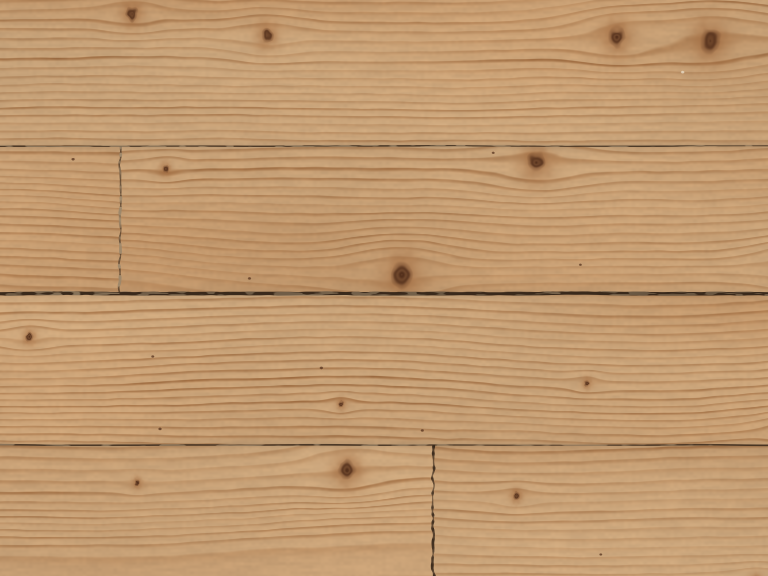
This texture is drawn by a Shadertoy shader. Its source:

```glsl
// Four rows of pine floorboards with thin seams, butt joints and knots.
// Growth rings are a warped sawtooth across each board, pushed aside by
// hashed knots; noise adds fibre, worn seam filler and small specks.

const vec3 EARLYWOOD = vec3(0.80, 0.655, 0.49);
const vec3 MIDWOOD   = vec3(0.745, 0.565, 0.39);
const vec3 LATEWOOD  = vec3(0.61, 0.41, 0.24);
const vec3 KNOT_HALO = vec3(0.62, 0.40, 0.23);
const vec3 KNOT_CORE = vec3(0.33, 0.19, 0.11);
const vec3 GAP       = vec3(0.20, 0.14, 0.09);
const vec3 FILLER    = vec3(0.61, 0.53, 0.42);
const float BOARD_HEIGHT = 0.2596;
const float KNOT_CELL = 0.38;

struct Knots { float push; float core; float halo; };

float hash(vec2 p) {
    vec3 q = fract(p.xyx * 0.1031);
    q += dot(q, q.yzx + 33.33);
    return fract((q.x + q.y) * q.z);
}

float noise(vec2 p) {
    vec2 i = floor(p), f = fract(p);
    f = f * f * (3.0 - 2.0 * f);
    return mix(mix(hash(i), hash(i + vec2(1, 0)), f.x),
               mix(hash(i + vec2(0, 1)), hash(i + vec2(1, 1)), f.x), f.y);
}

// Height of the seam above a row, with a slight drift in the middle
float seamHeight(float row) {
    return 0.2274 + BOARD_HEIGHT * row + 0.0035 * row * (2.0 - row);
}

float jointPosition(float row) {
    return 0.752 - 0.272 * row;
}

// Line coverage; strokes thinner than a pixel fade instead of widening
float stroke(float dist, float halfWidth, float pixel) {
    float edge = clamp((halfWidth - abs(dist)) / pixel + 0.5, 0.0, 1.0);
    return min(edge, 2.0 * halfWidth / pixel);
}

// One jittered knot per cell along a row
Knots gatherKnots(vec2 p, float row) {
    Knots k = Knots(0.0, 0.0, 0.0);
    for (float i = -1.0; i <= 1.0; i++) {
        vec2 cell = vec2(floor(p.x / KNOT_CELL) + i + 17.0, row * 7.0 + 5.0);
        vec2 jitter = vec2(hash(cell), hash(cell + 31.7));
        float size = hash(cell + 73.1);
        float radius = mix(0.007, 0.029, size * size);
        vec2 center = vec2((cell.x - 17.0 + mix(0.1, 0.9, jitter.x)) * KNOT_CELL,
                           seamHeight(row - 1.0) + BOARD_HEIGHT * mix(0.05, 0.95, jitter.y));
        vec2 d = p - center;
        float flow = dot(d * vec2(0.6, 1.0), d * vec2(0.6, 1.0)) / (radius * radius);
        k.push += 0.75 * d.y * exp(-flow / 6.0);
        float rough = 0.35 * (noise(d / radius * 2.0 + cell * 9.0) - 0.5);
        float r = length(d * vec2(1.1, 0.9)) / radius + rough;
        float rings = 0.86 + 0.14 * cos(r * 17.0);
        k.core = max(k.core, (1.0 - smoothstep(0.2, 0.85, r)) * rings);
        k.halo = max(k.halo, exp(-r * r * 0.6));
    }
    return k;
}

// Wood of one board: soft ring shading, thin latewood lines and fibres
vec3 boardColor(vec2 p, float row, float board) {
    Knots knots = gatherKnots(p, row);
    vec2 q = p + vec2(board * 13.7, board * 5.3);
    float y = p.y - knots.push;
    y += 0.045 * noise(vec2(q.x * 1.8, q.y * 3.5));
    y += 0.005 * noise(q * vec2(7.0, 20.0));
    y += 0.0016 * noise(q * vec2(32.0, 60.0));
    float density = mix(54.0, 72.0, hash(vec2(board, 4.0)));
    float phase = y * density + 3.2 * noise(vec2(y * 11.0, board));
    float f = fract(phase);
    float fall = 1.0 - smoothstep(0.84, 1.0, f);
    float shade = smoothstep(0.1, 0.84, f) * fall;
    float line = smoothstep(0.5, 0.84, f) * fall;
    float strength = mix(0.2, 1.0, hash(vec2(floor(phase), board + 9.0)));
    strength *= mix(0.35, 1.1, noise(q * vec2(3.5, 12.0)));
    strength *= mix(0.75, 1.15, noise(q * vec2(40.0, 90.0)));

    float tone = 0.3 * shade + 0.75 * noise(q * vec2(1.6, 8.0)) - 0.1;
    vec3 color = mix(EARLYWOOD, MIDWOOD, clamp(tone, 0.0, 1.0));
    color = mix(color, LATEWOOD, clamp(0.85 * line * strength, 0.0, 1.0));
    color *= 1.0 + 0.045 * (noise(q * vec2(30.0, 190.0)) - 0.5);
    color *= 1.0 + 0.03 * (noise(q * vec2(150.0, 180.0)) - 0.5);
    color *= 1.0 + 0.05 * (noise(q * vec2(2.5, 3.0)) - 0.5);
    color = mix(color, KNOT_HALO, 0.65 * knots.halo);
    return mix(color, KNOT_CORE, knots.core);
}

// Sparse dark pits and a few pale chips
vec3 addSpecks(vec3 color, vec2 p, float pixel) {
    vec2 cell = floor(p / 0.16);
    vec2 center = (cell + 0.2 + 0.6 * vec2(hash(cell + 3.1), hash(cell + 8.6))) * 0.16;
    float kind = hash(cell + 44.0);
    float spot = stroke(length((p - center) * vec2(0.8, 1.0)), 0.0024 * kind, pixel);
    vec3 tint = kind > 0.93 ? vec3(0.92, 0.88, 0.80) : KNOT_CORE;
    return mix(color, tint, 0.75 * spot * step(0.76, kind));
}

void mainImage(out vec4 fragColor, in vec2 fragCoord) {
    vec2 p = fragCoord / iResolution.y;
    float pixel = 1.0 / iResolution.y;

    float row = 0.0;
    for (float k = 0.0; k < 3.0; k++) row += step(seamHeight(k), p.y);
    bool jointed = mod(row, 2.0) < 0.5;
    float side = jointed ? step(jointPosition(row), p.x) : 0.0;
    vec3 color = addSpecks(boardColor(p, row, row * 2.0 + side + 1.0), p, pixel);

    // Butt joints with crumbling edges; the upper one is mostly filled
    if (jointed) {
        float d = p.x - jointPosition(row) + 0.004 * (noise(vec2(p.y * 70.0, row)) - 0.5);
        float wear = noise(vec2(p.y * 160.0, row + 6.0));
        float gap = stroke(d, 0.0010 + 0.0016 * wear, pixel);
        vec3 tint = mix(GAP, FILLER, 0.5 * row * smoothstep(0.2, 0.7, wear));
        color = mix(color, tint, gap * mix(0.5, 0.95, wear));
    }

    // Long seams: two hairlines and a wide, partly filled middle one
    for (float k = 0.0; k < 3.0; k++) {
        float wide = k == 1.0 ? 1.0 : 0.0;
        float d = p.y - seamHeight(k) + 0.0012 * (noise(vec2(p.x * 9.0, k)) - 0.5);
        float wear = noise(vec2(p.x * 60.0, k * 8.0 + p.y * 330.0));
        float open = noise(vec2(p.x * 7.0, k * 5.0 + 2.0));
        float fill = smoothstep(0.5, 0.75, wear) * mix(0.7, 0.9 * open, wide);
        color *= 1.0 - 0.09 * exp(-abs(d) * 170.0);
        float halfWidth = mix(0.0007 + 0.0008 * open, 0.0024 + 0.0014 * wear, wide);
        float gap = stroke(d, halfWidth, pixel);
        color = mix(color, mix(GAP, FILLER, fill), mix(0.8, 0.95, wide) * gap);
    }
    fragColor = vec4(color, 1.0);
}
```
